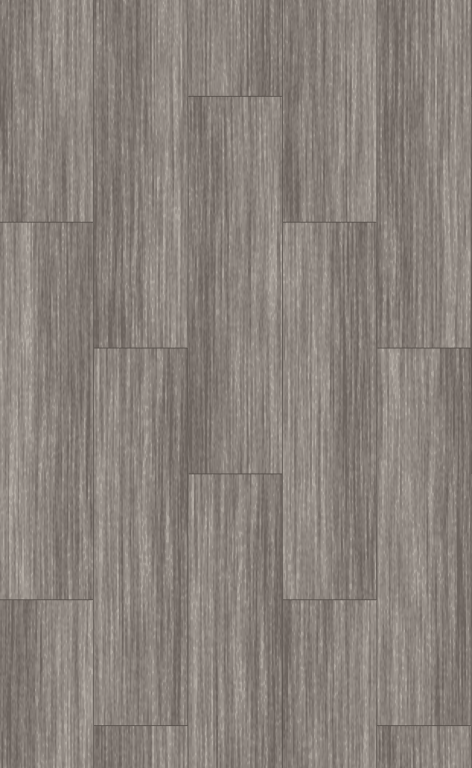
This texture is drawn by a WebGL 1 fragment shader. Its source:

```glsl
precision highp float;
// Grey wood-grain planks, five columns wide, each column stepped by a third of a plank.

uniform vec2 u_resolution;

float hash(vec2 p) {
  p = fract(p * vec2(0.1031, 0.1137));
  p += dot(p, p.yx + 33.33);
  return fract((p.x + p.y) * p.x * 17.0);
}

// One fibre: smooth variation along its length, with its own start
float strand(float id, float y) {
  y += 19.0 * hash(vec2(id, 3.7));
  float cell = floor(y);
  float f = smoothstep(0.0, 1.0, y - cell);
  return mix(hash(vec2(id, cell)), hash(vec2(id, cell + 1.0)), f) - 0.5;
}

// Side-by-side staggered fibres with crisp flanks
float strands(vec2 p) {
  float id = floor(p.x);
  float blend = smoothstep(0.2, 0.8, p.x - id);
  return mix(strand(id, p.y), strand(id + 1.0, p.y), blend);
}

// Broad light-to-dark bands across the plank, then fibres and pores
float grain(vec2 p, float seed, float direction) {
  float phase = 6.2832 * seed;
  float tone = 0.18 * direction * sin(3.6 * (p.x - 0.5));
  tone += 0.06 * sin(9.0 * p.x + phase);

  p.x += 0.003 * sin(2.3 * p.y + phase);
  p += vec2(41.0, 67.0) * floor(seed * 20.0) + 9.0;
  float fibres = 0.2 * strands(p * vec2(17.0, 0.3));
  fibres += 0.62 * strands(p * vec2(43.0, 0.8) + 31.0);
  fibres += 0.58 * strands(p * vec2(59.0, 2.6) + 73.0);

  // Fine pores, and pale broken flecks along the lighter fibres
  float pore = strands(p * vec2(62.0, 27.0) + 11.0);
  float fleck = smoothstep(0.15, 0.4, pore) * smoothstep(-0.05, 0.3, fibres);
  return 0.46 + tone + fibres + 0.38 * pore + 0.2 * fleck;
}

// Antialiased coverage of a line at distance d
float line(float d, float halfWidth, float pixel) {
  return clamp(0.5 + (halfWidth - d) / pixel, 0.0, 1.0);
}

void main() {
  // One unit is a plank width; a plank is four units long
  float pixel = 5.0 / u_resolution.x;
  vec2 p = gl_FragCoord.xy * pixel + vec2(0.008, 0.0);
  float column = floor(p.x);
  float along = (p.y - 1.782) / 4.0 + column / 3.0;
  float row = floor(along);
  vec2 local = vec2(fract(p.x), 4.0 * fract(along));
  float seed = hash(vec2(column, row) * 7.31 + 23.7);

  // The light side swaps from one plank to the next along a column
  float direction = 2.0 * mod(ceil(row - column / 3.0 - 0.1), 2.0) - 1.0;
  float shade = grain(local, seed, direction) + 0.06 * (seed - 0.5);
  vec3 color = mix(vec3(0.452, 0.42, 0.398), vec3(0.642, 0.613, 0.585), clamp(shade, -0.15, 1.3));

  // Dark joints: long sides are fainter than the ends
  vec2 edge = min(local, vec2(1.0, 4.0) - local);
  float side = 0.75 * line(edge.x, 0.005, pixel);
  float end = 0.9 * line(edge.y, 0.005, pixel);
  color = mix(color, vec3(0.33, 0.305, 0.285), max(side, end));

  gl_FragColor = vec4(color, 1.0);
}
```
